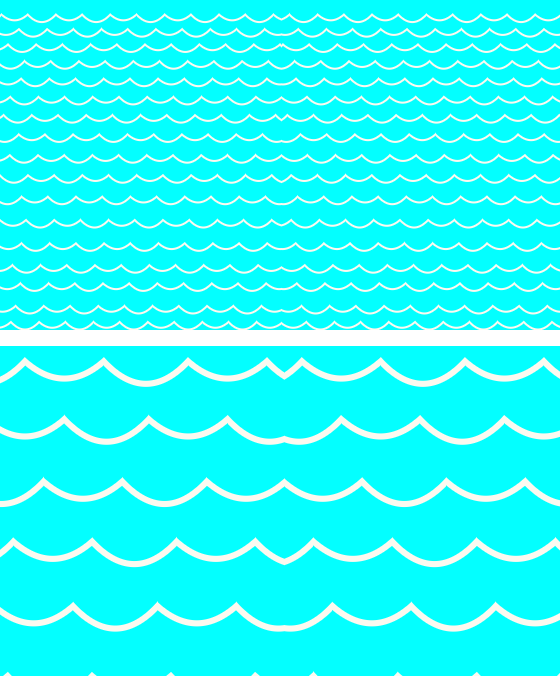
Top: the whole. Bottom: its middle third, enlarged.
This pattern is drawn by a Shadertoy shader. Its source:

```glsl
#define CANVAS vec2(768.0, 453.0)  // design units across and down
#define ROWS 17
#define MIRROR_X 386.0             // axis the waves reflect about
#define SHORT_WAVE vec2(36.0, 7.9) // width, depth
#define LONG_WAVE vec2(38.6, 10.3)
#define LINE_HALF 1.4
#define WATER vec3(0.01, 1.0, 1.0)
#define FOAM vec3(0.99, 0.98, 0.94)

// Uneven row heights, measured from the top to the wave crests
const float CREST[ROWS] = float[ROWS](
    20.0, 40.0, 61.0, 84.0, 108.0, 133.0, 158.0, 184.5, 213.0,
    240.5, 270.0, 302.0, 334.0, 364.0, 389.0, 420.0, 442.0);

// Offset of each row's first short wave from the mirror axis
const float SHIFT[ROWS] = float[ROWS](
    -25.0, -13.0, 2.0, 18.0, -16.0, -1.0, 8.0, 26.0, -0.5,
    13.3, 22.0, -22.7, -16.5, -4.0, -15.0, -8.5, -2.0);

// Approximate distance to a row of alternating short and long scallops
float scallopDistance(vec2 p) {
    float x = mod(p.x, SHORT_WAVE.x + LONG_WAVE.x);
    bool isShort = x < SHORT_WAVE.x;
    vec2 wave = isShort ? SHORT_WAVE : LONG_WAVE;
    x -= isShort ? 0.0 : SHORT_WAVE.x;

    // Parabolic trough hanging between two sharp crests
    float u = 2.0 * x / wave.x - 1.0;
    float curve = wave.y * (1.0 - u * u);
    float slope = 4.0 * wave.y * u / wave.x;
    return abs(p.y - curve) / sqrt(1.0 + slope * slope);
}

void mainImage(out vec4 fragColor, in vec2 fragCoord) {
    vec2 p = fragCoord / iResolution.xy * CANVAS;
    p = vec2(abs(p.x - MIRROR_X), CANVAS.y - p.y);

    // Nearest line among all rows
    float dist = CANVAS.x;
    for (int i = 0; i < ROWS; i++) {
        dist = min(dist, scallopDistance(p - vec2(SHIFT[i], CREST[i])));
    }

    // One-pixel edge smoothing
    float pixel = CANVAS.y / iResolution.y;
    float ink = clamp(0.5 + (LINE_HALF - dist) / pixel, 0.0, 1.0);
    fragColor = vec4(mix(WATER, FOAM, ink), 1.0);
}
```
